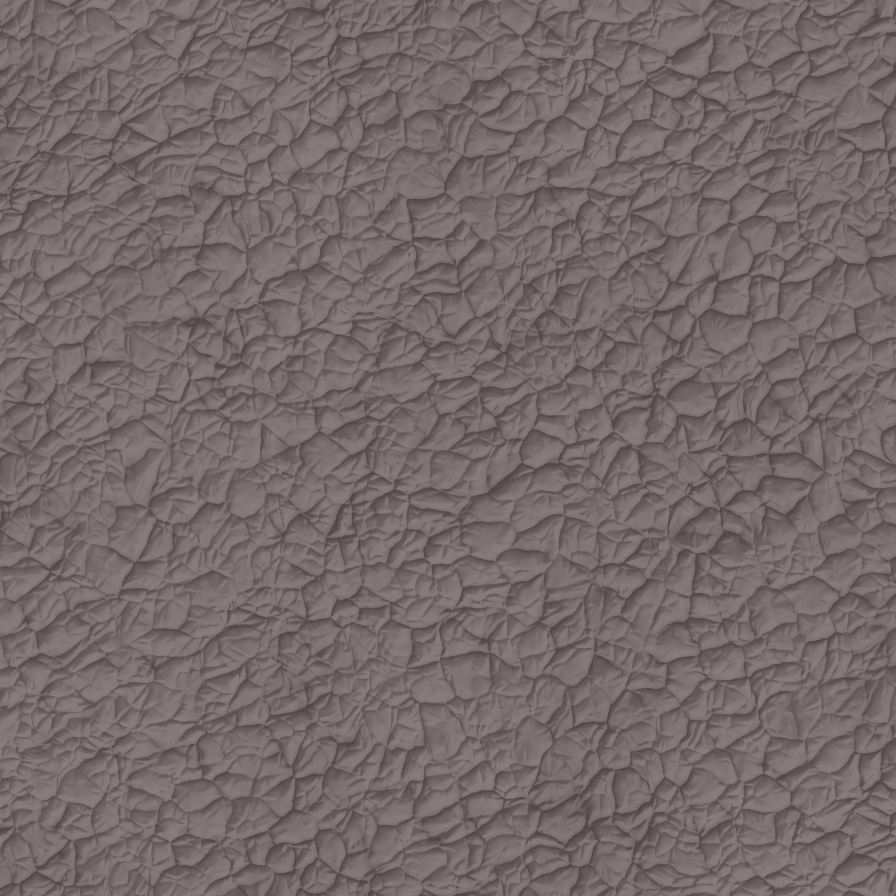
Write a WebGL 2 fragment shader that draws this texture.

```glsl
#version 300 es
precision highp float;
// Soft pebbled leather: a height field of rounded cellular domes with radial
// pleats, broken creases and fine wrinkles, lit from the lower right by a
// directional difference. The tone blends a dark and a light mauve grey.

#define CELLS vec2(26.0, 28.0)
#define GRAIN_ANGLE 0.50
#define LIGHT_DIR vec2(0.54, -0.84)
#define LIGHT_STEP 0.0034
#define BASE_TONE 0.86
#define LIT_GAIN 0.52
#define SHADE_GAIN 0.96
#define CREASE_GAIN 0.50
#define PLEAT_DEPTH 0.26
#define GRAIN_GAIN 0.16
#define DARK_COLOR vec3(0.370, 0.320, 0.330)
#define LIGHT_COLOR vec3(0.510, 0.464, 0.470)

uniform vec2 u_resolution;
out vec4 fragColor;

vec2 hash2(vec2 p) {
  vec3 q = fract(p.xyx * vec3(0.1031, 0.1030, 0.0973));
  q += dot(q, q.yzx + 33.33);
  return fract((q.xx + q.yz) * q.zy);
}

float valueNoise(vec2 p) {
  vec2 i = floor(p);
  vec2 f = fract(p);
  f = f * f * (3.0 - 2.0 * f);
  float bottom = mix(hash2(i).x, hash2(i + vec2(1, 0)).x, f.x);
  float top = mix(hash2(i + vec2(0, 1)).x, hash2(i + vec2(1, 1)).x, f.x);
  return mix(bottom, top, f.y);
}

vec2 noise2(vec2 p) {
  return vec2(valueNoise(p), valueNoise(p + vec2(37.2, 91.7))) - 0.5;
}

// x: gap between the nearest two cell centres, zero along the borders.
// yz: offset from the nearest centre.
vec3 cellField(vec2 p) {
  vec2 cell = floor(p);
  vec2 offset = vec2(0.0);
  float nearest = 9.0;
  float second = 9.0;
  for (int y = -1; y <= 1; y++) {
    for (int x = -1; x <= 1; x++) {
      vec2 id = cell + vec2(x, y);
      vec2 toPoint = p - id - 0.5 - 0.84 * (hash2(id) - 0.5);
      float d = length(toPoint);
      second = min(second, max(nearest, d));
      offset = d < nearest ? toPoint : offset;
      nearest = min(nearest, d);
    }
  }
  return vec3(second - nearest, offset);
}

// Canvas position to gently bent cell space, turned along the grain.
vec2 grainSpace(vec2 p) {
  float c = cos(GRAIN_ANGLE);
  float s = sin(GRAIN_ANGLE);
  vec2 q = mat2(c, -s, s, c) * p * CELLS.x;
  q.y *= CELLS.y / CELLS.x;
  q += 60.0 + 1.0 * noise2(q * 0.20);
  return q + 0.42 * noise2(q * 1.1) + 0.12 * noise2(q * 3.3);
}

// x: surface height, y: darkness of the creases.
vec2 leather(vec2 p) {
  vec2 q = grainSpace(p);
  float depth = mix(0.35, 1.30, smoothstep(0.15, 0.80, valueNoise(q * 1.15 + 11.0)));
  float foldDepth = smoothstep(0.15, 0.75, valueNoise(q * 0.5 + 29.0));
  vec3 cell = cellField(q);
  float pebble = exp(-3.4 * cell.x);
  float fold = foldDepth * exp(-8.0 * cellField(q * vec2(0.34, 0.44) + 17.0).x);
  float wrinkle = exp(-4.5 * cellField(q * 1.75 + 5.0).x);
  float wrinkleDepth = 0.24 * smoothstep(0.15, 0.75, valueNoise(q * 1.1 + 43.0));

  // Pleats run from each border toward the middle of its cell.
  vec2 center = q - cell.yz;
  vec2 spoke = cell.yz / max(length(cell.yz), 0.001);
  float pleat = abs(valueNoise(spoke * 2.6 + center * 7.0) - 0.5);
  pleat *= 4.0 * pebble * (1.0 - pebble) * smoothstep(0.08, 0.4, length(cell.yz));

  float height = -0.52 * depth * pebble - 0.38 * fold - wrinkleDepth * wrinkle;
  float crease = depth * pow(pebble, 3.2) + 0.6 * fold * fold;
  crease += 1.6 * wrinkleDepth * pow(wrinkle, 3.0);
  return vec2(height + PLEAT_DEPTH * pleat, crease);
}

void main() {
  vec2 p = gl_FragCoord.xy / u_resolution;

  // Slope toward the light, centred so that creases and flanks line up.
  vec2 surface = leather(p - 0.5 * LIGHT_DIR * LIGHT_STEP);
  vec2 towardLight = leather(p + 0.5 * LIGHT_DIR * LIGHT_STEP);
  float slope = (surface.x - towardLight.x) / (LIGHT_STEP * CELLS.y);
  float facing = slope / (1.0 + abs(slope));
  float crease = 0.5 * (surface.y + towardLight.y);

  // Lit flanks stay gentle while shaded flanks and creases go deep.
  float tone = BASE_TONE + LIT_GAIN * max(facing, 0.0) + SHADE_GAIN * min(facing, 0.0);
  tone -= CREASE_GAIN * min(crease, 1.0);

  // Fine pores and faint broad unevenness.
  tone += GRAIN_GAIN * (valueNoise(p * 190.0) + valueNoise(p * 95.0 + 7.0) - 1.0);
  tone += 0.22 * (valueNoise(p * 6.0) - 0.5);

  fragColor = vec4(mix(DARK_COLOR, LIGHT_COLOR, clamp(tone, -0.25, 1.15)), 1.0);
}
```
